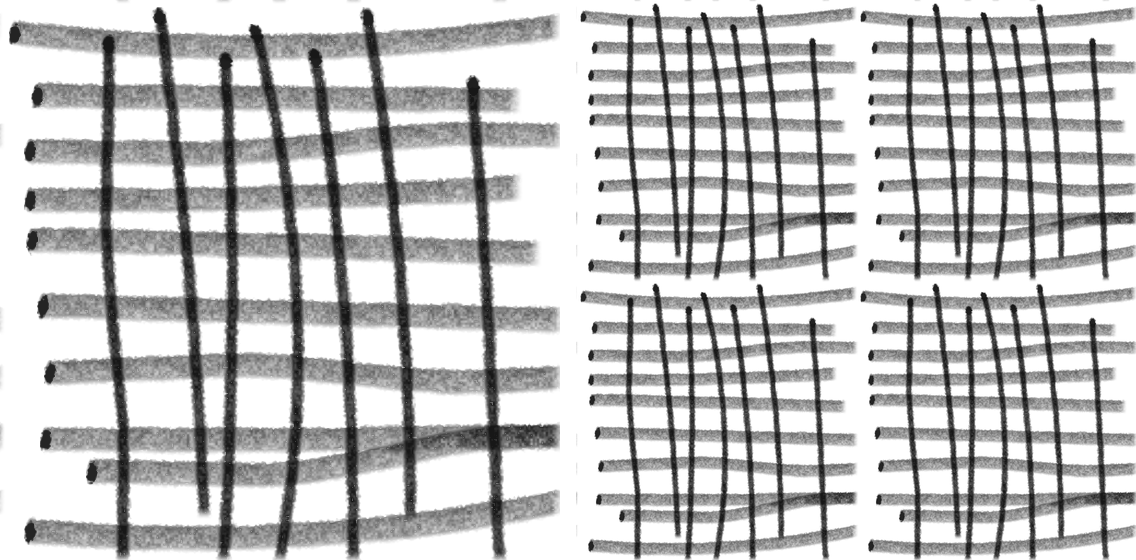
Left, the tile; right, the same tile 2 across and 2 down.
Give the GLSL for this pattern, as a WebGL 2 fragment shader.

```glsl
#version 300 es
precision highp float;

uniform vec2 u_resolution;
out vec4 fragColor;

// Per stroke: tip along its run, tip across it, length (from the upper left)
const vec3 ROW_TIPS[10] = vec3[10](
  vec3(.016, .059, .990), vec3(.056, .172, .878), vec3(.043, .272, .967),
  vec3(.043, .358, .892), vec3(.047, .429, .922), vec3(.066, .547, .944),
  vec3(.078, .668, .932), vec3(.071, .785, .939), vec3(.153, .843, .857),
  vec3(.043, .949, .967));
const vec3 COLUMN_TIPS[7] = vec3[7](
  vec3(.061, .195, .947), vec3(.013, .283, .915), vec3(.091, .401, .917),
  vec3(.042, .453, .966), vec3(.085, .560, .923), vec3(.013, .653, .920),
  vec3(.134, .843, .874));

// Per stroke: slope, bow and late sideways shift
const vec3 ROW_BENDS[10] = vec3[10](
  vec3(.117, -.13, 0), vec3(.010, 0, 0), vec3(.012, 0, -.04),
  vec3(.010, -.04, 0), vec3(.020, .008, 0), vec3(.027, 0, 0),
  vec3(-.045, 0, .05), vec3(.012, -.02, 0), vec3(.020, 0, -.078),
  vec3(.090, -.15, 0));
const vec3 COLUMN_BENDS[7] = vec3[7](
  vec3(-.016, 0, .039), vec3(.140, -.055, 0), vec3(.060, -.067, 0),
  vec3(.270, -.23, 0), vec3(.160, -.09, 0), vec3(.175, -.095, 0),
  vec3(.075, -.022, 0));

float hash(vec2 p) {
  vec3 q = fract(p.xyx * .1031);
  q += dot(q, q.yzx + 33.33);
  return fract((q.x + q.y) * q.z);
}

// Value noise that wraps after a whole number of cells
float noise(vec2 uv, float cells) {
  vec2 p = uv * cells, i = floor(p), f = p - i;
  f = f * f * (3. - 2. * f);
  vec2 a = mod(i, cells), b = mod(i + 1., cells);
  return mix(mix(hash(a), hash(vec2(b.x, a.y)), f.x),
             mix(hash(vec2(a.x, b.y)), hash(b), f.x), f.y);
}

// Wrapped stroke coordinates: distance from the tip, signed offset from the spine
vec2 strokeSpace(vec2 p, vec3 tip, vec3 bend) {
  float s = fract(p.x - tip.x);
  float spine = tip.y + bend.x * s + bend.y * s * s + bend.z * smoothstep(.3, .8, s);
  return vec2(s, fract(p.y - spine + .5) - .5);
}

// Fades the two ends, with a rounded start
float endMask(float s, float v, float len, float fade) {
  return smoothstep(0., .006, s - .006 * v * v) * (1. - smoothstep(len - fade, len, s));
}

// Dark pool of ink where the pen lands
float inkPool(float s, float v, float radius, float grain) {
  float d = length(vec2((s - radius) / radius, v)) + .5 * (grain - .5);
  return 1. - smoothstep(.65, 1.1, d);
}

void main() {
  vec2 uv = gl_FragCoord.xy / u_resolution;
  vec2 page = vec2(uv.x, 1. - uv.y);

  // Paper tooth
  float fine = noise(uv, 256.);
  float grain = .6 * fine + .4 * noise(uv, 140.);
  float blotch = noise(uv, 48.) - .5;
  float wobble = .003 * (noise(uv, 20.) - .5);
  float speck = 1. - .35 * smoothstep(.88, .98, fine);
  float light = 1.;

  // Broad grey rows, denser along the upper side
  for (int i = 0; i < 10; i++) {
    vec2 q = strokeSpace(page, ROW_TIPS[i], ROW_BENDS[i]);
    float v = (q.y + wobble) / .0228;
    float edge = abs(v) + .35 * (grain - .5);
    float cover = 1. - smoothstep(v > 0. ? .65 : .85, 1.13, edge);
    float density = .41 - .1 * v + .4 * (grain - .5) + .1 * blotch;
    float ink = cover * density * speck * endMask(q.x, v, ROW_TIPS[i].z, .028);
    float pool = inkPool(q.x + .1 * q.y, v / .95, .0115, grain);
    light *= 1. - max(ink, .86 * pool);
  }

  // Narrow dark columns
  for (int i = 0; i < 7; i++) {
    vec2 q = strokeSpace(page.yx, COLUMN_TIPS[i], COLUMN_BENDS[i]);
    float v = (q.y + wobble) / .0125;
    float edge = abs(v) + .6 * (grain - .5);
    float cover = 1. - smoothstep(.4, 1.15, edge);
    float density = .78 + .35 * (grain - .5) + .1 * blotch;
    float ink = cover * density * speck * endMask(q.x, v, COLUMN_TIPS[i].z, .025);
    float pool = inkPool(q.x, v, .02, grain);
    light *= 1. - max(ink, .88 * pool);
  }

  fragColor = vec4(vec3(max(light, .09)), 1.);
}
```
